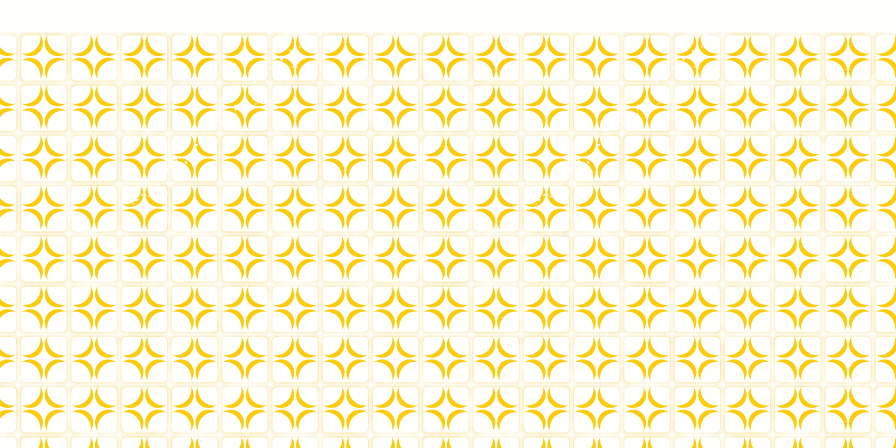
Reproduce this pattern procedurally as a Shadertoy shader.

```glsl
// Square tiles, each a rounded pale frame around a four-crescent star.
// Crescents are differences of two discs mirrored into four quadrants;
// periodic gradient noise fades the frames and chips a diagonal scuff.

#define PITCH 0.1122                    // tile size, in canvas heights
#define ORIGIN vec2(0.0417, 0.0733)     // first tile corner from top left
#define STAR_LIFT 0.02                  // star offset above tile centre
#define DISC_OUT vec2(0.275, 0.257)     // crescent body: centre, radius
#define DISC_CUT vec2(0.388, 0.322)     // crescent bite: centre, radius
#define FRAME vec3(0.462, 0.10, 0.011)  // half size, corner, half line
#define WEAR_PERIOD 8.0                 // tiles before the wear repeats
#define PAPER vec3(1.0, 1.0, 0.992)
#define GOLD vec3(0.98, 0.80, 0.05)
#define GROUT vec3(0.985, 0.96, 0.87)
#define LINE vec3(0.98, 0.91, 0.66)

vec2 hashGradient(vec2 cell) {
    vec3 q = fract(cell.xyx * vec3(0.1031, 0.1030, 0.0973));
    q += dot(q, q.yzx + 33.33);
    float angle = 6.2832 * fract((q.x + q.y) * q.z);
    return vec2(cos(angle), sin(angle));
}

// Gradient noise that wraps every `period` lattice cells
float noise(vec2 p, float period) {
    vec2 i = floor(p), f = p - i;
    vec2 u = f * f * f * (f * (f * 6.0 - 15.0) + 10.0);
    float corner[4];
    for (int k = 0; k < 4; k++) {
        vec2 o = vec2(k & 1, k >> 1);
        corner[k] = dot(hashGradient(mod(i + o, period)), f - o);
    }
    return mix(mix(corner[0], corner[1], u.x),
               mix(corner[2], corner[3], u.x), u.y);
}

float wearNoise(vec2 g, float scale) {
    return noise(g * scale, WEAR_PERIOD * scale);
}

float roundedBox(vec2 p, float halfSize, float radius) {
    vec2 q = abs(p) - halfSize + radius;
    return length(max(q, 0.0)) + min(max(q.x, q.y), 0.0) - radius;
}

float crescents(vec2 p) {
    p = abs(p);
    float body = length(p - DISC_OUT.x) - DISC_OUT.y;
    float bite = length(p - DISC_CUT.x) - DISC_CUT.y;
    return max(body, -bite);
}

float coverage(float d, float pixel) {
    return clamp(0.5 - d / pixel, 0.0, 1.0);
}

void mainImage(out vec4 fragColor, in vec2 fragCoord) {
    // Tile coordinates, counted rightward and downward
    vec2 p = vec2(fragCoord.x, iResolution.y - fragCoord.y) / iResolution.y;
    vec2 grid = (p - ORIGIN) / PITCH;
    vec2 tile = fract(grid) - 0.5;
    float pixel = 1.0 / (iResolution.y * PITCH);

    // Broad fading and fine grain of the printed frames
    float fade = smoothstep(-0.5, 0.4, wearNoise(grid, 1.0)
               + 0.4 * wearNoise(grid, 4.0));
    float grain = smoothstep(-0.5, 0.1, wearNoise(grid, 12.0));
    float ink = mix(0.3, 1.0, fade) * mix(0.7, 1.0, grain);

    // Grout and rounded outlines
    float frame = roundedBox(tile, FRAME.x, FRAME.y);
    vec3 color = mix(PAPER, GROUT, coverage(-frame, pixel) * ink);
    float grey = smoothstep(0.15, 0.45, wearNoise(grid + 3.7, 2.0));
    vec3 lineColor = mix(LINE, vec3(0.92, 0.91, 0.87), 0.6 * grey);
    float outline = coverage(abs(frame) - FRAME.z, pixel);
    color = mix(color, lineColor, outline * ink);

    // Pale knot where four rounded corners meet
    vec2 knot = abs(0.5 - abs(tile));
    color = mix(color, PAPER, 0.7 * coverage(knot.x + knot.y - 0.05, pixel));

    // Four-crescent star
    float star = crescents(tile + vec2(0.0, STAR_LIFT));
    color = mix(color, GOLD, coverage(star, pixel));

    // Chips along a diagonal scuff over the upper rows
    float across = mod(grid.x + grid.y - 1.8, WEAR_PERIOD) - 4.0;
    float scuff = (1.0 - smoothstep(0.1, 0.55, abs(across)))
                * (1.0 - smoothstep(3.4, 4.0, grid.y));
    float chip = smoothstep(0.25, 0.38, wearNoise(grid, 11.0));
    color = mix(color, PAPER, 0.85 * chip * scuff);

    // Plain margin above the first row
    color = mix(color, PAPER, coverage(grid.y + 0.015, pixel));
    fragColor = vec4(color, 1.0);
}
```
